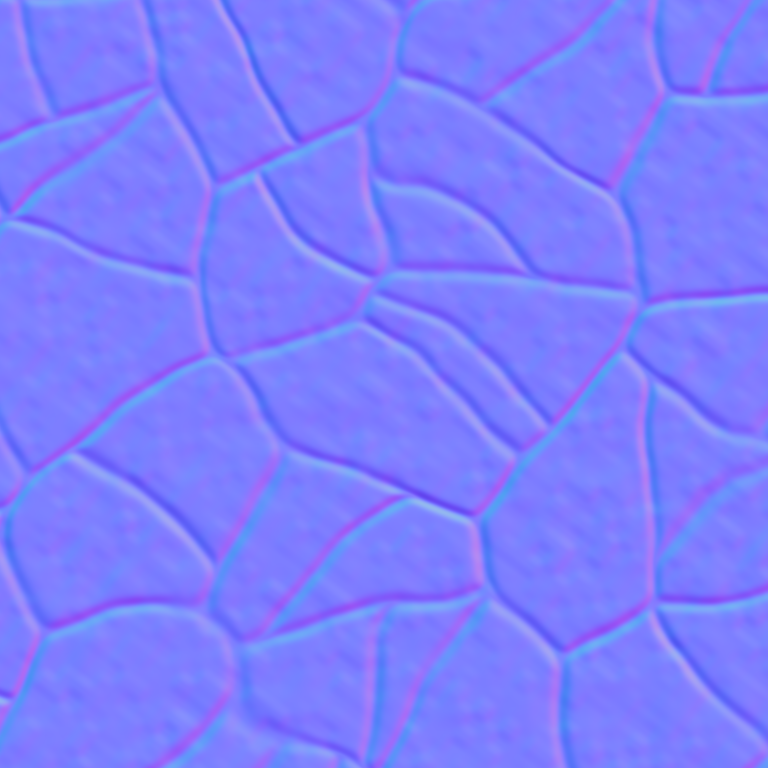
Write a Shadertoy shader that draws this texture map.

```glsl
vec2 hash2(vec2 cell) {
    uvec2 q = uvec2(ivec2(cell) + 4096) * uvec2(1597334673u, 3812015801u);
    uint n = (q.x ^ q.y) * 1597334673u;
    n = (n ^ (n >> 15)) * 2246822519u;
    uint m = (n ^ (n >> 13)) * 3266489917u;
    return vec2(n >> 8, (m ^ (m >> 16)) >> 8) / 16777216.0;
}

// Smooth value noise, two channels in -1..1
vec2 noise2(vec2 p) {
    vec2 i = floor(p), f = fract(p);
    f = f * f * f * (f * (f * 6.0 - 15.0) + 10.0);
    vec2 low = mix(hash2(i), hash2(i + vec2(1, 0)), f.x);
    vec2 high = mix(hash2(i + vec2(0, 1)), hash2(i + vec2(1, 1)), f.x);
    return mix(low, high, f.y) * 2.0 - 1.0;
}

// Vector from p to the jittered site of a grid cell, in canvas units
vec2 toSite(vec2 cell, vec2 p, vec2 grid) {
    return (cell + 0.1 + 0.8 * hash2(cell)) / grid - p;
}

// Share of the face left at distance d from a crack: 0 on it, 1 away from it
float face(float d) {
    d /= 0.0092;
    return 1.0 - exp(-d * d);
}

// Cracks along cell borders plus a bent cut through most cells; the product
// of the faces rounds the junctions
float cracks(vec2 p) {
    vec2 grid = vec2(3.7, 4.7);
    vec2 base = floor(p * grid), home = base, nearest = vec2(9.0);
    for (int y = -1; y <= 1; y++)
    for (int x = -1; x <= 1; x++) {
        vec2 cell = base + vec2(x, y);
        vec2 r = toSite(cell, p, grid);
        if (dot(r, r) < dot(nearest, nearest)) {
            nearest = r;
            home = cell;
        }
    }

    float flatness = 1.0;
    for (int y = -2; y <= 2; y++)
    for (int x = -2; x <= 2; x++) {
        if (x == 0 && y == 0) continue;
        vec2 r = toSite(home + vec2(x, y), p, grid);
        flatness *= face(dot(0.5 * (nearest + r), normalize(r - nearest)));
    }

    // Cuts lean to either diagonal
    vec2 rnd = hash2(home + 71.0);
    if (rnd.y > 0.2) {
        float angle = (rnd.x - 0.5) * 1.6 + 0.5 * sign(rnd.x - 0.5);
        vec2 along = vec2(cos(angle), sin(angle));
        float t = dot(nearest, along);
        float across = dot(nearest, vec2(-along.y, along.x));
        flatness *= face(across + (rnd.y - 0.6) * 4.0 * t * t);
    }
    return 1.0 - flatness;
}

float height(vec2 p) {
    // Bend the cracks broadly, then roughen them slightly
    vec2 warped = p + 0.036 * noise2(p * 4.5 + 3.0) + 0.005 * noise2(p * 16.0);
    float depth = 0.0036 + 0.0009 * noise2(p * 7.0 + 40.0).x;

    // Faint lumps on the faces
    vec2 turned = mat2(0.8, 0.6, -0.6, 0.8) * p;
    float lumps = 0.0008 * noise2(p * 25.0 + 9.0).x + 0.0007 * noise2(turned * 48.0).y;
    return lumps - depth * cracks(warped);
}

void mainImage(out vec4 fragColor, in vec2 fragCoord) {
    vec2 p = fragCoord / iResolution.y;

    // Surface normal from central differences
    vec2 e = vec2(0.0015, 0.0);
    vec2 slope = vec2(height(p + e.xy) - height(p - e.xy),
                      height(p + e.yx) - height(p - e.yx)) / (2.0 * e.x);
    vec3 normal = normalize(vec3(-slope, 1.0));

    fragColor = vec4(normal * 0.5 + vec3(0.491, 0.495, 0.5), 1.0);
}
```
